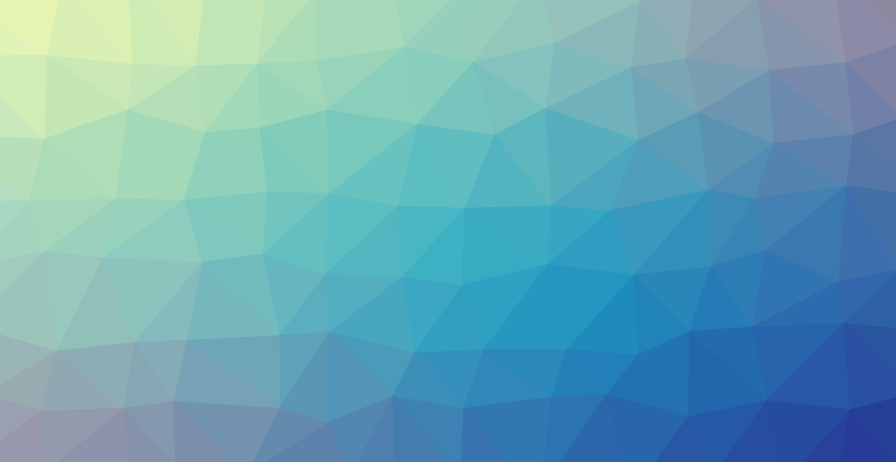
A WebGL 2 fragment shader for this background:

```glsl
#version 300 es
precision highp float;
// Low-poly background: a jittered grid is split into flat triangles, each
// tinted at its middle. One colour ramp runs along x and again along y,
// and the two are blended half and half in a perceptual space.

#define CELL vec2(0.1563, 0.1531)   // grid spacing, in canvas heights
#define ORIGIN vec2(0.098, 0.118)   // a grid node, from the top left
#define JITTER 0.26                 // node displacement, in cells
#define BLEED 0.24                  // ramp overshoot beyond the canvas
#define SEED 7u

uniform vec2 u_resolution;
out vec4 fragColor;

const int LAST_STOP = 8;
const vec3 RAMP[9] = vec3[9](
    vec3(1.00, 1.00, 0.85), vec3(0.93, 0.97, 0.69), vec3(0.78, 0.91, 0.71),
    vec3(0.50, 0.80, 0.73), vec3(0.25, 0.71, 0.77), vec3(0.11, 0.57, 0.75),
    vec3(0.13, 0.37, 0.66), vec3(0.15, 0.20, 0.58), vec3(0.03, 0.11, 0.35));

// Linear RGB to XYZ, one column per primary
const mat3 TO_XYZ = mat3(0.4124, 0.2126, 0.0193,
                         0.3576, 0.7152, 0.1192,
                         0.1805, 0.0722, 0.9505);

// Cube-rooted XYZ blends like Lab, being a linear map of it
vec3 toPerceptual(vec3 rgb) {
    return pow(TO_XYZ * pow(rgb, vec3(2.2)), vec3(1.0 / 3.0));
}

vec3 toRgb(vec3 v) {
    return pow(max(inverse(TO_XYZ) * (v * v * v), 0.0), vec3(1.0 / 2.2));
}

vec3 ramp(float t) {
    float s = clamp(t, 0.0, 1.0) * float(LAST_STOP);
    int i = min(int(s), LAST_STOP - 1);
    return mix(toPerceptual(RAMP[i]), toPerceptual(RAMP[i + 1]), s - float(i));
}

vec3 tint(vec2 middle, float aspect) {
    vec2 t = (middle + BLEED) / (vec2(aspect, 1.0) + 2.0 * BLEED);
    return toRgb(mix(ramp(t.x), ramp(t.y), 0.5));
}

vec2 hash(ivec2 id) {
    uvec2 v = uvec2(id + 64) * 1664525u + 1013904223u + SEED;
    v.x += v.y * 1664525u;
    v.y += v.x * 1664525u;
    v ^= v >> 16u;
    v.x += v.y * 1664525u;
    v.y += v.x * 1664525u;
    v ^= v >> 16u;
    return vec2(v & 65535u) / 65535.0;
}

vec2 node(ivec2 id) {
    return ORIGIN + CELL * (vec2(id) + JITTER * (2.0 * hash(id) - 1.0));
}

// Signed distance to the line ab, positive on the inner side
float edge(vec2 p, vec2 a, vec2 b) {
    vec2 e = normalize(b - a), q = p - a;
    return e.x * q.y - e.y * q.x;
}

// Add a triangle's colour, weighted by its smooth pixel coverage
void addTriangle(inout vec4 sum, vec2 p, vec2 a, vec2 b, vec2 c,
                 float pixel, float aspect) {
    float inside = min(edge(p, a, b), min(edge(p, b, c), edge(p, c, a)));
    float cover = clamp(0.5 + inside / pixel, 0.0, 1.0);
    if (cover > 0.0) sum += cover * vec4(tint((a + b + c) / 3.0, aspect), 1.0);
}

float angleAt(vec2 corner, vec2 a, vec2 b) {
    return acos(clamp(dot(normalize(a - corner), normalize(b - corner)), -1.0, 1.0));
}

void main() {
    // Canvas heights, with y measured down from the top
    float pixel = 1.0 / u_resolution.y;
    float aspect = u_resolution.x * pixel;
    vec2 p = vec2(gl_FragCoord.x, u_resolution.y - gl_FragCoord.y) * pixel;

    ivec2 home = ivec2(floor((p - ORIGIN) / CELL));
    vec4 sum = vec4(0.0);
    for (int j = -1; j <= 1; j++) {
        for (int i = -1; i <= 1; i++) {
            ivec2 id = home + ivec2(i, j);
            vec2 a = node(id), b = node(id + ivec2(1, 0));
            vec2 c = node(id + ivec2(1, 1)), d = node(id + ivec2(0, 1));
            // Split along the Delaunay diagonal of the quad
            if (angleAt(b, a, c) + angleAt(d, a, c) < 3.14159) {
                addTriangle(sum, p, a, b, c, pixel, aspect);
                addTriangle(sum, p, a, c, d, pixel, aspect);
            } else {
                addTriangle(sum, p, a, b, d, pixel, aspect);
                addTriangle(sum, p, b, c, d, pixel, aspect);
            }
        }
    }
    fragColor = vec4(sum.rgb / max(sum.a, 0.001), 1.0);
}
```
